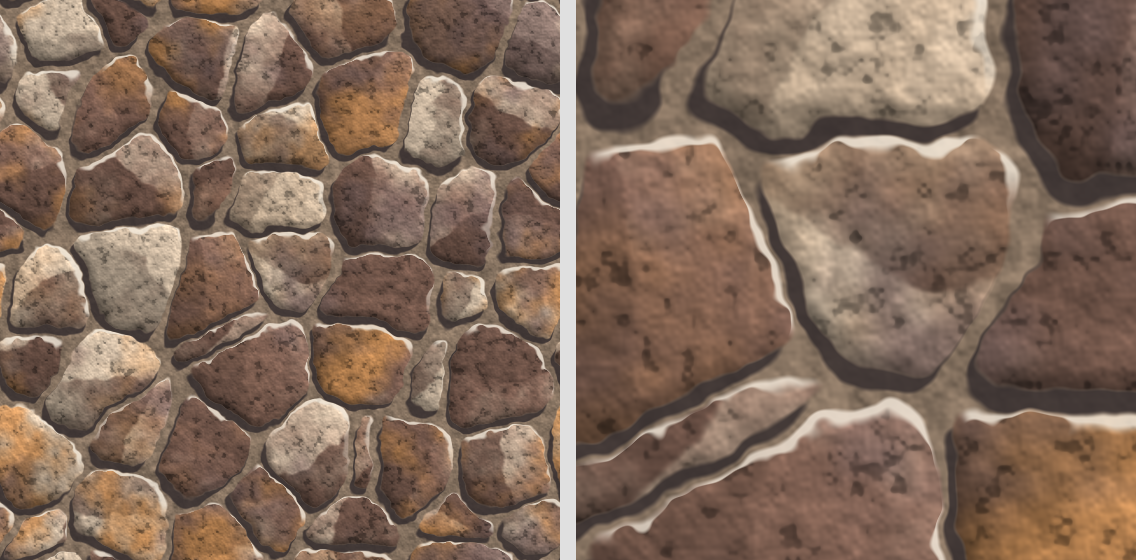
Left, the full canvas; right, a detail of the centre.
Reproduce this texture procedurally as a Shadertoy shader.

```glsl
// Tiling rubble wall: angular rust, ochre and pale grey stones set in shaded mortar.

const float GRID = 7.0;                  // stones per side
const vec2 SUN = vec2(0.45, 0.89);       // direction towards the light
const vec3 UMBER = vec3(0.43, 0.325, 0.28);
const vec3 PALE = vec3(0.71, 0.64, 0.56);
const vec3 OCHRE = vec3(0.67, 0.475, 0.295);
const vec3 PLUM = vec3(0.42, 0.34, 0.325);
const vec3 MORTAR = vec3(0.52, 0.445, 0.375);
const vec3 SHADOW = vec3(0.17, 0.145, 0.15);
const vec3 CHALK = vec3(0.94, 0.90, 0.84);

struct Stone {
    vec2 id;       // wrapped grid cell
    vec2 local;    // position relative to the stone centre
    vec2 normal;   // direction towards the nearest border
    float edge;    // rounded distance to the border
};

float hash(vec2 p, float salt) {
    return fract(sin(dot(p, vec2(127.1, 311.7)) + salt * 17.3) * 43758.5453);
}

vec2 wrapCell(vec2 cell, float period) {
    return floor(mod(cell + 0.5, period));
}

// Value noise that repeats after a whole period
float noise(vec2 p, float period) {
    vec2 i = floor(p), f = fract(p);
    f = f * f * (3.0 - 2.0 * f);
    float a = hash(wrapCell(i, period), period);
    float b = hash(wrapCell(i + vec2(1, 0), period), period);
    float c = hash(wrapCell(i + vec2(0, 1), period), period);
    float d = hash(wrapCell(i + vec2(1, 1), period), period);
    return mix(mix(a, b, f.x), mix(c, d, f.x), f.y);
}

float fbm(vec2 uv, float period, int octaves) {
    float total = 0.0, amp = 0.5, norm = 0.0;
    for (int i = 0; i < octaves; i++) {
        total += amp * noise(uv * period, period);
        norm += amp;
        amp *= 0.6;
        period *= 2.0;
    }
    return total / norm;
}

vec2 seed(vec2 cell) {
    vec2 id = wrapCell(cell, GRID);
    return cell + 0.5 + 0.8 * (vec2(hash(id, 1.0), hash(id, 2.0)) - 0.5);
}

// Weighted squared distance: heavy seeds grow into large stones
float reach(vec2 p, vec2 cell) {
    vec2 d = p - seed(cell);
    return dot(d, d) - 0.38 * hash(wrapCell(cell, GRID), 3.0);
}

Stone findStone(vec2 p) {
    vec2 base = floor(p), owner = base;
    float best = 1e5;
    for (int k = 0; k < 25; k++) {
        vec2 cell = base + vec2(k % 5 - 2, k / 5 - 2);
        float d = reach(p, cell);
        if (d < best) { best = d; owner = cell; }
    }
    vec2 center = seed(owner), normal = vec2(0);
    float sum = 1e-6;
    for (int k = 0; k < 25; k++) {
        vec2 cell = base + vec2(k % 5 - 2, k / 5 - 2);
        vec2 gap = seed(cell) - center;
        float len = length(gap);
        if (len < 0.001) continue;
        float w = exp(-16.0 * (reach(p, cell) - best) / (2.0 * len));
        sum += w;
        normal += w * gap / len;
    }
    return Stone(wrapCell(owner, GRID), p - center, normal / sum, -log(sum) / 16.0);
}

float gapOf(vec2 id) { return mix(0.025, 0.075, hash(id, 4.0)); }

float coverOf(Stone s) {
    float gap = gapOf(s.id);
    return smoothstep(gap - 0.012, gap + 0.012, s.edge);
}

// Rock colour with two split faces, stains and layered streaks
vec3 rockColor(Stone s, vec2 uv) {
    float angle = 6.2832 * hash(s.id, 5.0);
    vec2 axis = vec2(cos(angle), sin(angle));
    vec2 q = vec2(dot(s.local, axis), dot(s.local, vec2(-axis.y, axis.x)));
    float stain = fbm(uv, 11.0, 4);
    float crease = q.x + 0.3 * q.y + 0.3 * (stain - 0.5) + 0.3 * (hash(s.id, 6.0) - 0.5);
    float face = smoothstep(-0.03, 0.03, crease) - 0.5;
    float streak = noise(q * vec2(3.0, 17.0) + 40.0 * hash(s.id, 7.0) + 3.0 * stain, 512.0) - 0.5;

    float pale = hash(s.id, 8.0) + 0.3 * face + 0.9 * (stain - 0.5);
    vec3 color = mix(UMBER, PALE, smoothstep(0.15, 0.85, pale));
    float rust = smoothstep(0.35, 0.65, fbm(uv + 0.37, 8.0, 4));
    color = mix(color, OCHRE, rust * smoothstep(0.15, 0.8, hash(s.id, 9.0)));
    float plum = smoothstep(0.52, 0.72, fbm(uv + 0.71, 6.0, 4));
    color = mix(color, PLUM, 0.75 * plum);
    return color * (1.0 + 0.16 * face + 0.14 * streak + 0.22 * dot(s.local, SUN));
}

void mainImage(out vec4 fragColor, in vec2 fragCoord) {
    vec2 uv = fragCoord / iResolution.xy;
    vec2 warp = vec2(fbm(uv, 12.0, 4), fbm(uv + 0.5, 12.0, 4)) - 0.5;
    vec2 p = uv * GRID + 0.32 * warp;
    Stone stone = findStone(p);
    Stone caster = findStone(p + 0.1 * SUN);
    float cover = coverOf(stone), gap = gapOf(stone.id);

    // Fine pitted surface, lit as relief
    float grain = fbm(uv, 80.0, 3);
    float relief = grain - fbm(uv + 0.0025 * SUN, 80.0, 3);
    float pits = smoothstep(0.36, 0.22, grain);
    vec3 rock = rockColor(stone, uv) * (1.0 + 0.55 * relief + 0.35 * (grain - 0.5) - 0.2 * pits);

    // Bevelled sides and chipped bright rims facing the sun
    float facing = dot(stone.normal, SUN);
    float depth = stone.edge - gap;
    rock *= 1.0 + 0.38 * min(facing, 0.15) * (1.0 - smoothstep(0.0, 0.13, depth));
    float chips = fbm(uv + 0.2, 24.0, 3);
    float rimWidth = 0.015 + 0.07 * smoothstep(0.4, 0.75, chips);
    float rim = 1.0 - smoothstep(0.5 * rimWidth, rimWidth, depth);
    rock = mix(rock, CHALK, 0.85 * rim * smoothstep(0.1, 0.6, facing) * smoothstep(0.25, 0.5, chips));

    // Sandy joints and cast shadows
    vec3 joint = MORTAR * (0.75 + 0.5 * grain + 0.4 * relief);
    float other = step(0.5, distance(stone.id, caster.id));
    float taller = smoothstep(0.1, 0.5, hash(caster.id, 10.0) - hash(stone.id, 10.0));
    float shade = coverOf(caster) * mix(0.92, 0.75 * other * taller, cover);
    vec3 color = mix(joint, rock, cover);
    color = mix(color, SHADOW + 0.12 * color, shade);
    fragColor = vec4(clamp(color, 0.0, 1.0), 1.0);
}
```
